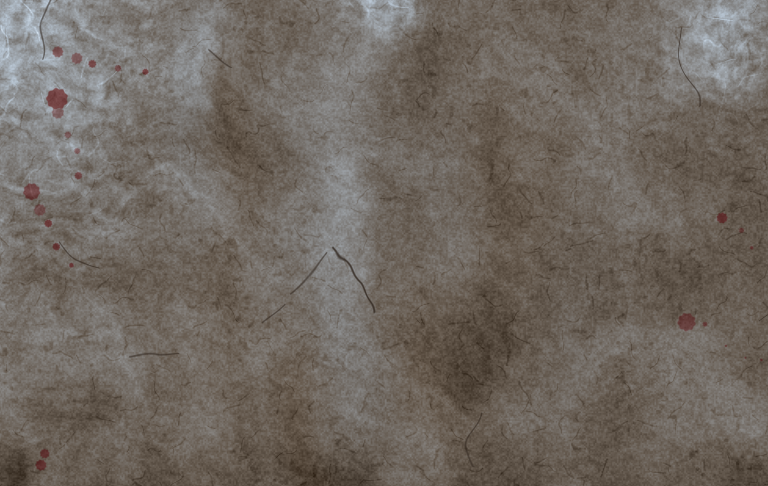
Reproduce this texture procedurally as a Shadertoy shader.

```glsl
// Draws a worn, stained concrete wall with wet sheen, fine cracks and dark red drops.

const float BASE_TONE = 0.375;    // brightness of the bare wall
const float MOTTLE = 0.26;        // medium stains
const float STREAK = 0.12;        // vertical run marks
const float GRAIN = 0.15;         // sandy surface
const float RELIEF = 0.09;        // embossed bumps
const float HAIR_DEPTH = 0.075;   // darkness of hairline scratches
const vec3 DROP_COLOR = vec3(0.36, 0.15, 0.15);
const vec3 CRACK_COLOR = vec3(0.19, 0.15, 0.12);
const int CLUSTERS = 6;
const int DROPS_PER_CLUSTER = 5;

float hash(vec2 p) {
    vec3 q = fract(p.xyx * 0.1031);
    q += dot(q, q.yzx + 33.33);
    return fract((q.x + q.y) * q.z);
}

float noise(vec2 p) {
    vec2 i = floor(p), f = fract(p);
    f = f * f * (3.0 - 2.0 * f);
    return mix(mix(hash(i), hash(i + vec2(1, 0)), f.x),
               mix(hash(i + vec2(0, 1)), hash(i + vec2(1, 1)), f.x), f.y);
}

float fbm(vec2 p) {
    float sum = 0.0, amp = 0.5;
    for (int i = 0; i < 5; i++) {
        sum += amp * noise(p);
        p = mat2(1.6, 1.2, -1.2, 1.6) * p + 7.3;
        amp *= 0.5;
    }
    return sum / 0.97;
}

float blob(vec2 p, vec2 center, vec2 radius) {
    vec2 d = (p - center) / radius;
    return exp(-dot(d, d));
}

float segment(vec2 p, vec2 a, vec2 b) {
    vec2 d = b - a;
    return length(p - a - d * clamp(dot(p - a, d) / dot(d, d), 0.0, 1.0));
}

float stroke(float dist, float width, float px) {
    return 1.0 - smoothstep(max(width - px, 0.0), width + px, dist);
}

// One randomly turned scratch in a share of the grid cells
float scratches(vec2 p, float scale, float share, float width, float px) {
    vec2 q = p * scale + 0.35 * (vec2(noise(p * scale * 2.5), noise(p * scale * 2.5 + 40.0)) - 0.5);
    float cover = 0.0;
    for (int k = 0; k < 9; k++) {
        vec2 cell = floor(q) + vec2(k % 3 - 1, k / 3 - 1);
        float seed = hash(cell + 11.0 + scale);
        float angle = 6.283 * hash(cell + 23.0);
        vec2 mid = cell + vec2(hash(cell + 31.0), hash(cell + 47.0));
        vec2 reach = vec2(cos(angle), sin(angle)) * mix(0.12, 0.45, hash(cell + 59.0));
        float d = segment(q, mid - reach, mid + reach) / scale;
        cover = max(cover, step(seed, share) * stroke(d, width, px));
    }
    return cover;
}

// Trails of drops that shrink along their path, kept near both sides
float drops(vec2 p, float aspect, float px) {
    float cover = 0.0;
    for (int c = 0; c < CLUSTERS; c++) {
        float id = float(c);
        bool right = c % 3 == 2;
        vec2 start = vec2(0.03 + 0.12 * hash(vec2(id, 3.0)), fract(0.89 - 0.27 * id));
        if (right) start.x = aspect - 0.22 + start.x;
        float turn = -1.3 * hash(vec2(id, 8.0));
        for (int k = 0; k < DROPS_PER_CLUSTER; k++) {
            vec2 key = vec2(id * 7.0 + 2.0, float(k) + 5.0);
            float r = mix(0.004, 0.019, hash(key) / (1.0 + 0.7 * float(k)) + (k == 0 ? 0.3 : 0.0));
            if (right && k > 1) r *= 0.35;
            vec2 d = p - start - 0.043 * float(k) * vec2(cos(turn), sin(turn));
            d -= 0.03 * (vec2(hash(key + 13.0), hash(key + 29.0)) - 0.5);
            float edge = r * (1.0 + 0.06 * sin(9.0 * atan(d.y, d.x) + 6.0 * hash(key)));
            cover = max(cover, mix(0.55, 0.95, hash(key + 3.0)) * stroke(length(d), edge, px));
        }
    }
    return cover;
}

void mainImage(out vec4 fragColor, in vec2 fragCoord) {
    vec2 p = fragCoord / iResolution.y;
    float aspect = iResolution.x / iResolution.y, px = 1.0 / iResolution.y;
    vec2 w = p + 0.16 * (vec2(fbm(p * 5.0), fbm(p * 5.0 + 30.0)) - 0.5);

    // Wet sheen, pale patches and brown stains
    float sheen = 0.65 * blob(w, vec2(0.08, 0.78), vec2(0.25, 0.36)) + 0.55 * blob(w, vec2(0.02, 0.96), vec2(0.16, 0.18))
                + blob(w, vec2(0.77, 1.0), vec2(0.09, 0.06)) + blob(w, vec2(aspect - 0.05, 0.95), vec2(0.14, 0.17));
    float pale = blob(w, vec2(0.39, 0.77), vec2(0.055, 0.28)) + 0.7 * blob(w, vec2(0.70, 0.68), vec2(0.15, 0.28))
               + 0.85 * blob(w, vec2(0.73 - 0.2 * (w.y - 0.3), 0.3), vec2(0.09, 0.28))
               + 0.5 * blob(w, vec2(0.95, 0.62), vec2(0.08, 0.16)) + 0.5 * blob(w, vec2(1.16, 0.42), vec2(0.09, 0.2));
    float brown = 0.4 * blob(w, vec2(0.49, 0.3), vec2(0.14, 0.3)) + 0.8 * blob(w, vec2(0.64, 0.12), vec2(0.05, 0.2))
                + 0.8 * blob(w, vec2(0.88, 0.24), vec2(0.09, 0.16)) + 0.7 * blob(w, vec2(1.06, 0.55), vec2(0.1, 0.25))
                + 0.6 * blob(w, vec2(0.49, 0.72), vec2(0.05, 0.12));
    float tone = BASE_TONE + 0.2 * sheen + 0.1 * pale - 0.075 * brown;
    tone += MOTTLE * (fbm(w * 7.0) - 0.5) + STREAK * (fbm(w * vec2(14.0, 2.0)) - 0.5);
    tone -= 0.07 * (1.0 - smoothstep(0.0, 0.13, p.y));

    // Bumps, grain, pits and hairlines
    vec2 bump = w * vec2(38.0, 55.0);
    float slope = fbm(bump + 0.35) - fbm(bump - 0.35);
    tone += RELIEF * slope * (0.8 + 3.0 * sheen);
    tone += GRAIN * (0.6 * noise(p * 310.0) + 0.4 * noise(p * 150.0 + 9.0) - 0.5);
    tone -= 0.07 * smoothstep(0.72, 0.95, noise(p * 85.0)) * smoothstep(0.4, 0.65, fbm(p * 6.0 + 17.0));
    tone -= HAIR_DEPTH * scratches(p, 22.0, 0.6, 0.0012, px);
    tone += 0.12 * sheen * scratches(p + 3.0, 15.0, 0.6, 0.0015, px);

    // Dark tones are warm, light tones are cool
    float warmth = clamp(0.08 - 0.42 * (tone - 0.37), -0.08, 0.085) + 0.02 * brown - 0.015 * pale - 0.02 * sheen;
    vec3 color = tone + warmth * vec3(0.5, 0.0, -0.5);

    // Open cracks and drops
    vec2 q = p + 0.014 * (vec2(noise(p * 35.0), noise(p * 35.0 + 20.0)) - 0.5);
    float mainCrack = min(segment(q, vec2(0.68, 0.49), vec2(0.74, 0.42)), segment(q, vec2(0.74, 0.42), vec2(0.77, 0.355)));
    float crack = max(stroke(mainCrack, 0.0017, px), 0.7 * scratches(p, 5.0, 0.22, 0.0014, px));
    color = mix(color, CRACK_COLOR, 0.8 * crack);
    color = mix(color, DROP_COLOR + 0.4 * (tone - BASE_TONE), drops(p, aspect, px));
    fragColor = vec4(clamp(color, 0.0, 1.0), 1.0);
}
```
